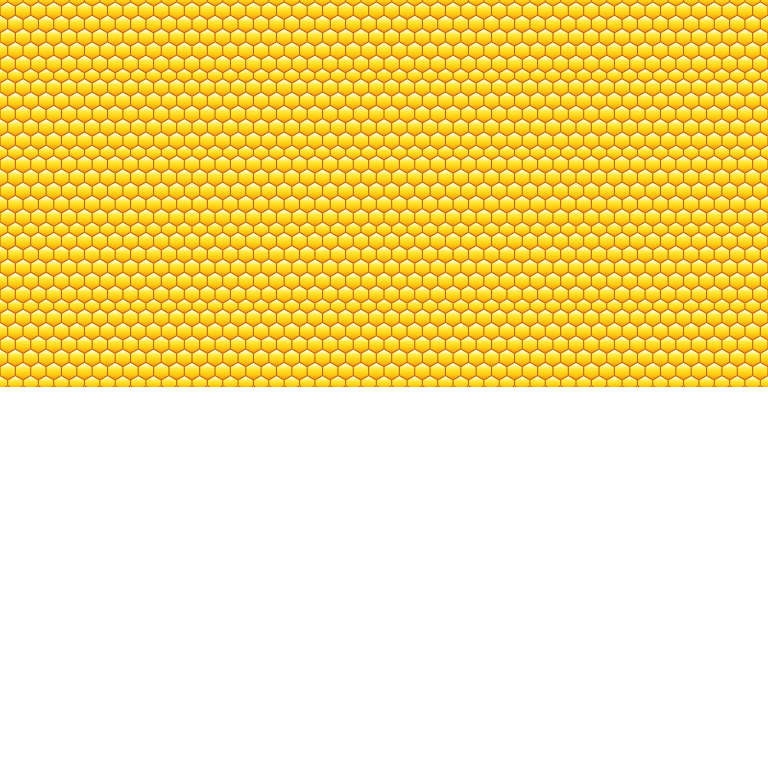
This pattern is drawn by a WebGL 2 fragment shader. Its source:

```glsl
#version 300 es
precision highp float;
// Glossy golden honeycomb over the upper half of a white canvas, in bands that end in a squat row.

uniform vec2 u_resolution;
out vec4 fragColor;

const float CELL_WIDTH = 0.02;
const float ROW_PITCH = 0.01732;
const float BAND_HEIGHT = 0.1;      // five full rows and one squat row
const float BAND_START = 0.0053;    // depth of the first full row
const float COMB_DEPTH = 0.504;     // lower end of the comb, from the top
const float LINE_WIDTH = 0.0014;
const float SLOPE = 0.57735;        // slant of the upper and lower cell edges

const vec3 PAPER = vec3(1.0);
const vec3 CREAM = vec3(1.0, 1.0, 0.80);
const vec3 YELLOW = vec3(1.0, 0.90, 0.20);
const vec3 GOLD = vec3(1.0, 0.81, 0.07);
const vec3 AMBER = vec3(0.97, 0.62, 0.05);
const vec3 WAX_LINE = vec3(0.75, 0.37, 0.05);

// Signed distance to a pointed hexagon with the given row height.
float hexDistance(vec2 p, float rowHeight) {
    vec2 q = abs(p);
    float peak = 0.5 * rowHeight + 0.25 * SLOPE * CELL_WIDTH;
    float slant = (q.y + SLOPE * q.x - peak) * 0.866;
    return max(q.x - 0.5 * CELL_WIDTH, slant);
}

// Vertical shading of a cell: 0 at its top, 1 at its bottom.
vec3 honeyShade(float t) {
    vec3 color = mix(CREAM, YELLOW, smoothstep(0.08, 0.42, t));
    color = mix(color, GOLD, smoothstep(0.38, 0.68, t));
    return mix(color, AMBER, smoothstep(0.62, 0.98, t));
}

vec3 honeycomb(vec2 p, float pixel) {
    float y = mod(p.y - BAND_START, BAND_HEIGHT);
    float squatHeight = BAND_HEIGHT - 5.0 * ROW_PITCH;
    float nearest = 1.0;
    float shade = 0.0;

    // Choose the containing cell, including rows across the band ends.
    for (int row = -1; row <= 6; row++) {
        bool squat = row == -1 || row == 5;
        float height = squat ? squatHeight : ROW_PITCH;
        float center = (float(row) + 0.5) * ROW_PITCH;
        if (row == -1) center = -0.5 * squatHeight;
        if (row == 5) center = BAND_HEIGHT - 0.5 * squatHeight;
        if (row == 6) center = BAND_HEIGHT + 0.5 * ROW_PITCH;

        float stagger = (row & 1) == 0 ? 0.0 : 0.5;
        float x = (fract(p.x / CELL_WIDTH + stagger) - 0.5) * CELL_WIDTH;
        vec2 local = vec2(x, y - center);
        float d = hexDistance(local, height);
        if (d < nearest) {
            nearest = d;
            float fullHeight = height + 0.5 * SLOPE * CELL_WIDTH;
            shade = local.y / fullHeight + 0.5;
        }
    }

    // Pixel coverage of the thin line between cells.
    float inside = abs(nearest);
    float outer = clamp((0.5 * LINE_WIDTH - inside) / pixel + 0.5, 0.0, 1.0);
    float inner = clamp((-0.5 * LINE_WIDTH - inside) / pixel + 0.5, 0.0, 1.0);
    return mix(honeyShade(clamp(shade, 0.0, 1.0)), WAX_LINE, outer - inner);
}

void main() {
    float pixel = 1.0 / u_resolution.y;
    vec2 p = gl_FragCoord.xy * pixel;
    p.y = 1.0 - p.y;
    float comb = clamp((COMB_DEPTH - p.y) / pixel + 0.5, 0.0, 1.0);
    fragColor = vec4(mix(PAPER, honeycomb(p, pixel), comb), 1.0);
}
```
